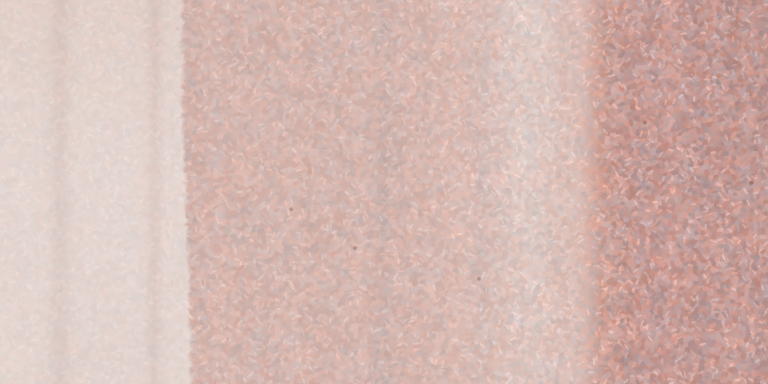
A Shadertoy shader for this texture:

```glsl
// Draws rose pigment in soft vertical bands on pale, grainy paper.

const vec3 PAPER     = vec3(0.895, 0.838, 0.818);
const vec3 ROSE      = vec3(0.836, 0.717, 0.689);
const vec3 PALE_ROSE = vec3(0.866, 0.790, 0.770);
const vec3 DEEP_ROSE = vec3(0.772, 0.615, 0.595);
const vec3 WARM_EDGE = vec3(0.820, 0.650, 0.610);
const vec3 WARM_TINT = vec3(0.45, -0.10, -0.35);

vec3 hash3(vec2 cell) {
    vec3 q = fract(cell.xyx * vec3(0.1031, 0.1030, 0.0973));
    q += dot(q, q.yxz + 33.33);
    return fract((q.xxy + q.yzz) * q.zyx);
}

// Bell-shaped vertical strip
float strip(float x, float center, float width) {
    float d = (x - center) / width;
    return exp(-d * d);
}

// Smooth cellular noise: x is brightness, y is warmth, both about -0.5 to 0.5
vec2 cellGrain(vec2 p, float sharpness) {
    vec2 base = floor(p);
    vec2 sum = vec2(0.0);
    float total = 0.0;
    for (int j = -1; j <= 1; j++)
    for (int i = -1; i <= 1; i++) {
        vec2 cell = base + vec2(i, j);
        vec2 d = cell + hash3(cell).xy - p;
        float weight = exp(-sharpness * dot(d, d));
        sum += weight * (hash3(cell + 71.7).xy - 0.5);
        total += weight;
    }
    return sum / total;
}

// Short pale fibres, one at a random angle in each cell
float fibres(vec2 p) {
    vec2 base = floor(p);
    float cover = 0.0;
    for (int j = -1; j <= 1; j++)
    for (int i = -1; i <= 1; i++) {
        vec2 cell = base + vec2(i, j);
        vec3 h = hash3(cell + 19.3);
        float angle = 6.2832 * h.z;
        vec2 along = vec2(cos(angle), sin(angle));
        vec2 d = p - cell - h.xy;
        d -= along * clamp(dot(d, along), -0.3, 0.3);
        float strength = smoothstep(0.45, 1.0, hash3(cell + 5.1).x);
        cover = max(cover, strength * (1.0 - smoothstep(0.05, 0.32, length(d))));
    }
    return cover;
}

// Rare dark dots on a coarse grid
float specks(vec2 p) {
    vec3 h = hash3(floor(p) + 43.0);
    float d = length(fract(p) - 0.2 - 0.6 * h.xy);
    return step(0.86, h.z) * (1.0 - smoothstep(0.008, 0.04, d));
}

float streaks(float x) {
    return sin(x * 71.0) * 0.5 + sin(x * 133.0 + 1.7) * 0.3 + sin(x * 247.0 + 0.6) * 0.2;
}

// Broad colours without grain
vec3 washes(vec2 uv, float rightMask, float leftMask) {
    float x = uv.x, y = uv.y;

    vec3 paper = PAPER;
    paper -= vec3(0.028, 0.037, 0.037) * strip(x, 0.078, 0.013);
    paper -= vec3(0.025, 0.040, 0.040) * strip(x, 0.201, 0.010);
    paper -= vec3(0.010, 0.022, 0.026) * smoothstep(0.55, 1.0, y);
    paper -= vec3(0.010, 0.014, 0.014) * smoothstep(0.35, 0.0, y) * strip(x, 0.12, 0.08);

    vec3 rose = ROSE + 0.007 * streaks(x);
    rose += vec3(0.018, 0.026, 0.026) * smoothstep(0.54, 0.62, x);
    rose -= vec3(0.018, 0.008, 0.003) * strip(x, 0.497, 0.014);
    rose -= vec3(0.018, 0.010, 0.005) * strip(x, 0.628, 0.010);
    rose += vec3(0.015, 0.005, 0.002) * strip(x, 0.592, 0.012);
    float pale = strip(x, 0.688, 0.036) * (0.65 + 0.35 * smoothstep(0.2, 0.6, y));
    rose = mix(rose, PALE_ROSE + 0.008, pale);

    vec3 deep = DEEP_ROSE + 0.006 * streaks(x + 0.3);
    deep -= 0.014 * smoothstep(0.87, 0.99, x) * smoothstep(0.2, 0.9, y);
    deep = mix(deep, WARM_EDGE, 0.9 * strip(x, 0.772, 0.034));
    deep += vec3(0.020, 0.006, 0.002) * strip(x, 0.870, 0.009);

    return mix(mix(rose, deep, rightMask), paper, leftMask);
}

void mainImage(out vec4 fragColor, in vec2 fragCoord) {
    vec2 uv = fragCoord / iResolution.xy;
    vec2 p = vec2(uv.x * 2.0, uv.y);
    vec2 wobble = 0.0025 * vec2(sin(p.y * 95.0 + p.x * 41.0), sin(p.x * 103.0 - p.y * 37.0));

    vec2 fine = cellGrain((p + wobble) * 88.0, 9.0);
    vec2 coarse = cellGrain((p + wobble) * 39.0 + 17.0, 5.0);

    // Band borders, the left one leaning slightly
    float leftEdge = mix(0.248, 0.236, uv.y) + 0.0015 * sin(uv.y * 7.0) + 0.003 * fine.x;
    float leftMask = 1.0 - smoothstep(leftEdge - 0.004, leftEdge + 0.004, uv.x);
    float rightMask = smoothstep(0.752, 0.785, uv.x + 0.012 * fine.x + 0.012 * coarse.x);

    vec3 color = washes(uv, rightMask, leftMask);

    // Grain grows with the amount of pigment
    float pigment = mix(mix(0.75, 1.25, rightMask), 0.32, leftMask);
    color += pigment * (0.085 * fine.x + 0.035 * coarse.x);
    color += pigment * WARM_TINT * (0.14 * fine.y + 0.07 * coarse.y);
    color += pigment * 0.075 * (fibres((p + wobble) * 64.0) - 0.13);
    color -= 0.16 * specks(p * 5.0) * (1.0 - 0.7 * leftMask);

    fragColor = vec4(clamp(color, 0.0, 1.0), 1.0);
}
```
